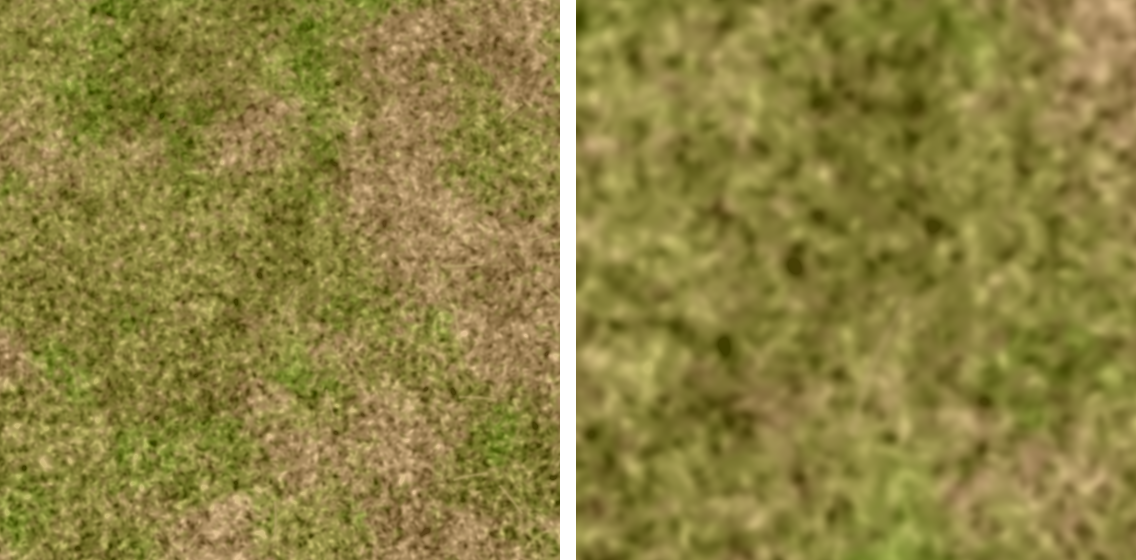
Left, the full canvas; right, a detail of the centre.
Give the GLSL for this texture, as a Shadertoy shader.

```glsl
float hash(vec2 p) {
    return fract(sin(dot(p, vec2(127.1, 311.7))) * 43758.5453);
}

vec2 hash2(vec2 p) {
    return vec2(hash(p), hash(p + 57.3));
}

mat2 rotation(float angle) {
    float c = cos(angle), s = sin(angle);
    return mat2(c, -s, s, c);
}

float valueNoise(vec2 p) {
    vec2 cell = floor(p), f = fract(p);
    f = f * f * (3.0 - 2.0 * f);
    float low = mix(hash(cell), hash(cell + vec2(1, 0)), f.x);
    float high = mix(hash(cell + vec2(0, 1)), hash(cell + vec2(1, 1)), f.x);
    return mix(low, high, f.y);
}

float fbm(vec2 p, int octaves) {
    float sum = 0.0, weight = 0.5, total = 0.0;
    for (int i = 0; i < octaves; i++) {
        sum += weight * valueNoise(p);
        total += weight;
        weight *= 0.55;
        p = rotation(0.6) * p * 2.03 + 17.0;
    }
    return sum / total;
}

// Signed sum of soft, randomly turned blades; bladeSize is in cells
float bladeGrain(vec2 p, vec2 bladeSize, float seed) {
    vec2 cell = floor(p), f = fract(p);
    float sum = 0.0;
    for (int y = -1; y <= 1; y++)
    for (int x = -1; x <= 1; x++)
    for (int k = 0; k < 2; k++) {
        vec2 offset = vec2(x, y);
        vec2 id = cell + offset + seed + 131.0 * float(k);
        vec2 d = f - offset - hash2(id);
        d = rotation(6.2832 * hash(id + 9.1)) * d / bladeSize;
        sum += (2.0 * hash(id + 23.7) - 1.0) * exp(-dot(d, d));
    }
    return sum;
}

// Sparse, long, slightly bent stalks
float straws(vec2 p, float density, float halfWidth, float seed) {
    vec2 cell = floor(p), f = fract(p);
    float cover = 0.0;
    for (int y = -1; y <= 1; y++)
    for (int x = -1; x <= 1; x++) {
        vec2 offset = vec2(x, y);
        vec2 id = cell + offset + seed;
        vec2 d = f - offset - hash2(id);
        d = rotation(6.2832 * hash(id + 4.6)) * d;
        d.y += 0.5 * (hash(id + 8.2) - 0.5) * d.x * d.x;
        float halfLength = mix(0.12, 0.34, hash(id + 12.9));
        float dist = length(vec2(max(abs(d.x) - halfLength, 0.0), d.y));
        float stalk = exp(-dist * dist / (halfWidth * halfWidth));
        cover = max(cover, stalk * step(hash(id + 31.4), density));
    }
    return cover;
}

void mainImage(out vec4 fragColor, in vec2 fragCoord) {
    const vec3 GREEN_SHADE = vec3(0.34, 0.33, 0.07);
    const vec3 GREEN_LIGHT = vec3(0.69, 0.66, 0.36);
    const vec3 DRY_SHADE = vec3(0.45, 0.35, 0.18);
    const vec3 DRY_LIGHT = vec3(0.81, 0.69, 0.51);
    const vec3 LUSH_TINT = vec3(-0.08, 0.00, -0.07);
    const vec3 STRAW = vec3(0.76, 0.68, 0.46);

    vec2 p = fragCoord / iResolution.y;

    // Blade relief at two sizes, softer towards the top
    float coarse = bladeGrain(p * 64.0, vec2(0.52, 0.32), 3.0);
    float fine = bladeGrain(p * 92.0, vec2(0.50, 0.32), 71.0);
    float relief = (0.44 * coarse + 0.32 * fine) * mix(1.12, 0.85, p.y);

    // Broad light, bare patches and lush tufts
    float light = 0.49 + 0.55 * (fbm(p * 10.0 + 5.0, 3) - 0.5);
    float patches = fbm(p * 5.5 + 11.0, 4) + 0.16 * (p.x - 0.5);
    float dry = 0.12 + 0.95 * smoothstep(0.43, 0.76, patches);
    dry += 0.36 * bladeGrain(p * 56.0, vec2(0.56, 0.38), 29.0);
    float lush = smoothstep(0.48, 0.82, fbm(p * 9.0 + 63.0, 3));

    // Colour ramps
    float tone = clamp(light + relief, -0.25, 1.2);
    vec3 green = mix(GREEN_SHADE, GREEN_LIGHT, tone) + lush * LUSH_TINT;
    vec3 bare = mix(DRY_SHADE, DRY_LIGHT, tone);
    vec3 color = mix(green, bare, clamp(dry, 0.0, 1.0));

    // Loose stalks, mostly low on the right
    float strawArea = smoothstep(0.4, 1.1, p.x + 0.6 * (1.0 - p.y));
    float stalks = straws(p * 8.0, 0.35, 0.028, 5.0);
    color = mix(color, STRAW, 0.55 * stalks * strawArea);

    fragColor = vec4(clamp(color, 0.0, 1.0), 1.0);
}
```
